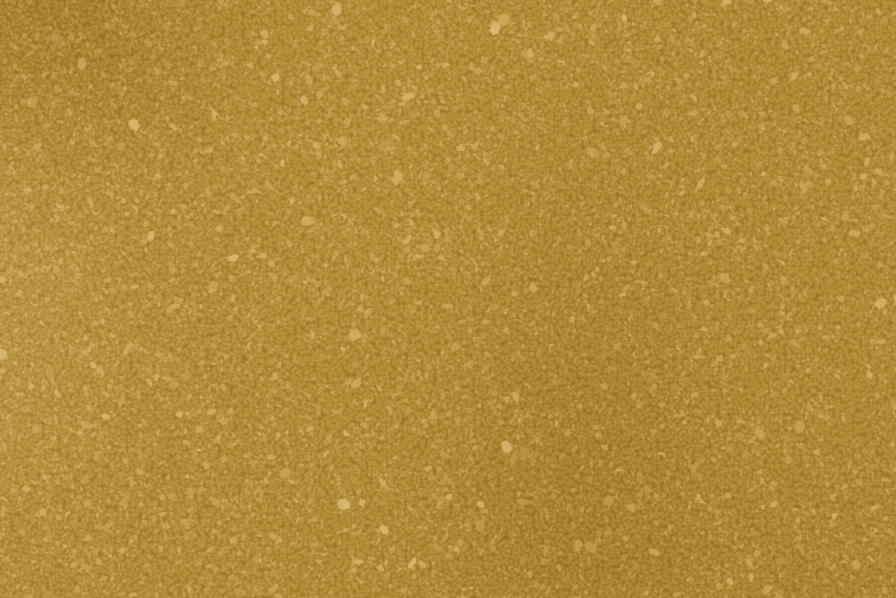
Give the GLSL for this texture, as a WebGL 2 fragment shader.

```glsl
#version 300 es
precision highp float;
// Matte gold sheet sprinkled with small, pale, ragged flakes under uneven light.

uniform vec2 u_resolution;
out vec4 fragColor;

// Colours
const vec3 BASE_GOLD  = vec3(0.675, 0.535, 0.198);
const vec3 FLAKE_GOLD = vec3(0.780, 0.640, 0.310);
const vec3 FLAKE_PALE = vec3(0.860, 0.730, 0.450);
const vec3 LIGHT_TINT = vec3(1.0, 0.95, 0.85);
const vec3 SHEEN_TINT = vec3(0.8, 0.75, 1.3);

// Sizes are fractions of the canvas height; densities are cells per height
const float GRAIN_DENSITY  = 150.0;
const float GRAIN_CONTRAST = 0.13;
const float FINE_DENSITY   = 118.0;
const float MEDIUM_DENSITY = 64.0;
const float LARGE_DENSITY  = 30.0;
const float WARP_SIZE      = 0.0016;
const float EDGE_SOFTNESS  = 0.0012;

vec4 hash4(vec2 p) {
    vec4 h = fract(p.xyxy * vec4(0.1031, 0.1030, 0.0973, 0.1099));
    h += dot(h, h.wzxy + 33.33);
    return fract((h.xxyz + h.yzzw) * h.zywx);
}

mat2 rotation(float angle) {
    float c = cos(angle), s = sin(angle);
    return mat2(c, s, -s, c);
}

// Smooth irregular field from rotated, layered sines, roughly -1 to 1
float layeredSines(vec2 p) {
    float sum = 0.0;
    for (int i = 0; i < 4; i++) {
        p = rotation(1.17) * p * 1.31 + 2.7;
        sum += sin(p.x + 1.4 * sin(p.y * 0.83)) * sin(p.y + 0.9 * sin(p.x * 0.71));
    }
    return sum * 0.5;
}

// Distance to the nearest jittered cell point
float cellular(vec2 p) {
    vec2 cell = floor(p);
    float nearest = 2.0;
    for (int y = -1; y <= 1; y++)
    for (int x = -1; x <= 1; x++) {
        vec2 id = cell + vec2(x, y);
        nearest = min(nearest, length(id + hash4(id + 71.0).xy - p));
    }
    return nearest;
}

// Scattered, turned ellipses; returns (coverage, paleness)
vec2 flakes(vec2 p, float density, float presence, float size, float seed) {
    vec2 q = p * density;
    vec2 cell = floor(q);
    float edge = density * max(EDGE_SOFTNESS, 0.65 / u_resolution.y);
    vec2 result = vec2(0.0);
    for (int y = -1; y <= 1; y++)
    for (int x = -1; x <= 1; x++) {
        vec2 id = cell + vec2(x, y);
        vec4 place = hash4(id + seed);
        vec4 form = hash4(id + seed + 137.0);
        vec2 local = rotation(place.w * 6.2832) * (q - id - place.xy);
        float longAxis = size * mix(0.45, 1.0, form.x);
        float shortAxis = longAxis * mix(0.32, 0.85, form.y);
        float outline = (length(local / vec2(longAxis, shortAxis)) - 1.0) * shortAxis;
        float cover = 1.0 - smoothstep(-edge, edge, outline);
        cover *= step(place.z, presence) * mix(0.35, 1.0, form.z);
        if (cover > result.x) result = vec2(cover, form.w);
    }
    return result;
}

float glow(vec2 uv, vec2 center, vec2 spread) {
    vec2 d = (uv - center) / spread;
    return exp(-dot(d, d));
}

vec3 addFlakes(vec3 color, vec2 flake) {
    vec3 tone = mix(FLAKE_GOLD, FLAKE_PALE, flake.y);
    return mix(color, tone, flake.x);
}

void main() {
    vec2 uv = gl_FragCoord.xy / u_resolution;
    vec2 p = gl_FragCoord.xy / u_resolution.y;

    // Fine matte grain
    float grain = 0.45 - cellular(p * GRAIN_DENSITY);
    vec3 color = BASE_GOLD + grain * GRAIN_CONTRAST * vec3(1.0, 1.0, 0.85);

    // Ragged flakes gathered in loose clumps
    vec2 warp = vec2(layeredSines(p * 210.0), layeredSines(p * 230.0 + 40.0));
    vec2 ragged = p + warp * WARP_SIZE;
    float clump = 1.0 + 0.45 * layeredSines(p * 17.0) - 0.15 * (uv.x - 0.5);
    color = addFlakes(color, 0.75 * flakes(ragged, FINE_DENSITY, 0.50 * clump, 0.52, 11.0));
    color = addFlakes(color, 0.85 * flakes(ragged, MEDIUM_DENSITY, 0.32 * clump, 0.45, 307.0));
    color = addFlakes(color, flakes(ragged, LARGE_DENSITY, 0.15 * clump, 0.33, 523.0));

    // Uneven light: pale left side, dim corner and dim lower band
    float light = 0.012 * glow(uv, vec2(0.42, 0.72), vec2(0.28, 0.45))
                - 0.045 * glow(uv, vec2(0.07, 0.98), vec2(0.13, 0.20))
                - 0.032 * glow(uv, vec2(0.65, 0.18), vec2(0.14, 0.45))
                - 0.018 * glow(uv, vec2(0.95, 0.02), vec2(0.30, 0.22));
    float sheen = 0.045 * glow(uv, vec2(-0.02, 0.48), vec2(0.17, 0.38));
    color += light * LIGHT_TINT + sheen * SHEEN_TINT;

    fragColor = vec4(clamp(color, 0.0, 1.0), 1.0);
}
```
